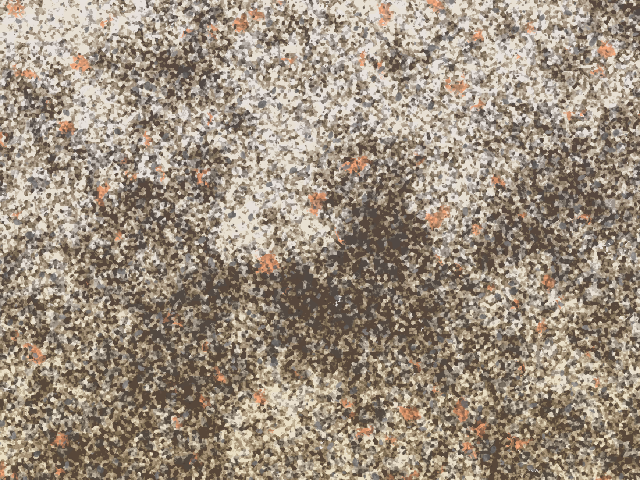
Write a Shadertoy shader that draws this texture.

```glsl
#define GRAIN_SCALE 135.0
#define GRAIN_CONTRAST 0.92
#define STAIN_CONTRAST 0.95
#define BRIGHTNESS 0.53
#define PIT_SCALE 85.0
#define STONE_SCALE 42.0
#define RUST_SCALE 15.0
#define FLECK_SCALE 26.0

const vec3 SOOT  = vec3(0.34, 0.28, 0.24);
const vec3 OLIVE = vec3(0.50, 0.44, 0.35);
const vec3 TAN   = vec3(0.64, 0.57, 0.49);
const vec3 SAND  = vec3(0.76, 0.71, 0.63);
const vec3 CHALK = vec3(0.91, 0.88, 0.82);
const vec3 SLATE = vec3(0.45, 0.44, 0.44);
const vec3 RUST  = vec3(0.84, 0.54, 0.37);

vec3 hash3(vec2 p) {
    vec3 q = fract(p.xyx * vec3(0.1031, 0.1030, 0.0973));
    q += dot(q, q.yxz + 33.33);
    return fract((q.xxy + q.yzz) * q.zyx);
}

// Cellular noise with blended borders: a random value per grain
float cells(vec2 p, float sharpness) {
    vec2 base = floor(p);
    float sum = 0.0, total = 0.0;
    for (int y = -1; y <= 1; y++)
    for (int x = -1; x <= 1; x++) {
        vec2 cell = base + vec2(x, y);
        vec3 h = hash3(cell + 71.0);
        vec2 d = cell + 0.1 + 0.8 * h.xy - p;
        float weight = exp(-sharpness * dot(d, d));
        sum += weight * h.z;
        total += weight;
    }
    return sum / total;
}

// Scattered, turned ovals: x = coverage, y = random shade
vec2 ovals(vec2 p, float chance, vec2 radii, float blur, float seed) {
    vec2 base = floor(p), result = vec2(0.0);
    for (int y = -1; y <= 1; y++)
    for (int x = -1; x <= 1; x++) {
        vec2 cell = base + vec2(x, y);
        vec3 h = hash3(cell + seed);
        vec3 g = hash3(cell + seed + 157.0);
        vec2 d = p - cell - h.xy;
        float a = 6.2832 * g.x, c = cos(a), s = sin(a);
        d = vec2(c * d.x + s * d.y, c * d.y - s * d.x);
        d.y *= 1.2 + 0.8 * g.y;
        float r = mix(radii.x, radii.y, g.z * g.z);
        float cover = step(h.z, chance) * (1.0 - smoothstep(r - blur, r + blur, length(d)));
        if (cover > result.x) result = vec2(cover, g.y);
    }
    return result;
}

// Broad weathering: pale top, dark vertical bands, clumps
float stain(vec2 p) {
    float bands = sin(p.x * 15.0 + 1.8 * sin(p.y * 4.0 + 1.0))
                + sin(p.x * 7.3 - p.y * 5.0 + 0.6);
    return 0.40 * (cells(p * 4.5 + 3.0, 6.0) - 0.5)
         + 0.42 * (cells(p * 11.0, 6.0) - 0.5)
         + 0.36 * (cells(p * 32.0, 7.0) - 0.5)
         + 0.05 * bands
         + 0.26 * smoothstep(0.5, 1.0, p.y) - 0.07;
}

vec3 cementRamp(float t) {
    vec3 c = mix(SOOT, OLIVE, smoothstep(0.10, 0.30, t));
    c = mix(c, TAN, smoothstep(0.30, 0.48, t));
    c = mix(c, SAND, smoothstep(0.50, 0.68, t));
    return mix(c, CHALK, smoothstep(0.70, 0.90, t));
}

void mainImage(out vec4 fragColor, in vec2 fragCoord) {
    vec2 p = fragCoord / iResolution.y;
    float grain = cells(p * GRAIN_SCALE, 16.0);
    float dust = cells(p * GRAIN_SCALE * 1.7 + 40.0, 12.0);
    float weather = stain(p);

    // Cement grains
    float tone = BRIGHTNESS + STAIN_CONTRAST * weather
               + GRAIN_CONTRAST * (grain - 0.5) + 0.42 * (dust - 0.5);
    vec3 color = cementRamp(tone);
    float greyness = cells(p * 60.0 + 9.0, 14.0);
    color = mix(color, vec3(dot(color, vec3(0.34))) + vec3(0.02, 0.0, -0.01),
                0.65 * smoothstep(0.5, 0.8, greyness));
    color *= mix(vec3(1.01, 0.99, 0.93), vec3(1.0, 1.0, 1.01), smoothstep(0.0, 0.7, p.y));

    // Ragged rust patches
    vec2 ragged = p + 0.012 * (vec2(grain, dust) - 0.5)
                + 0.02 * (vec2(cells(p * 50.0, 8.0), cells(p * 50.0 + 20.0, 8.0)) - 0.5);
    vec2 rust = ovals(ragged * RUST_SCALE, 0.30, vec2(0.10, 0.38), 0.07, 11.0);
    vec3 rustColor = RUST * (0.82 + 0.36 * dust) + 0.05 * rust.y;
    color = mix(color, rustColor, rust.x * (0.45 + 0.4 * smoothstep(0.2, 0.6, grain)));

    // Slate pebbles and dark pits
    vec2 stone = ovals((p + 0.003 * (dust - 0.5)) * STONE_SCALE, 0.25, vec2(0.12, 0.42), 0.07, 37.0);
    color = mix(color, SLATE * (0.8 + 0.5 * stone.y) + 0.1 * (dust - 0.5), 0.85 * stone.x);
    vec2 pit = ovals(p * PIT_SCALE, 0.28, vec2(0.12, 0.32), 0.13, 59.0);
    color = mix(color, SOOT * (0.75 + 0.5 * pit.y), 0.75 * pit.x);

    // Few white flecks
    vec2 fleck = ovals(ragged * FLECK_SCALE, 0.04, vec2(0.08, 0.17), 0.05, 83.0);
    color = mix(color, vec3(0.94, 0.92, 0.90), 0.9 * fleck.x);

    fragColor = vec4(clamp(color, 0.0, 1.0), 1.0);
}
```
